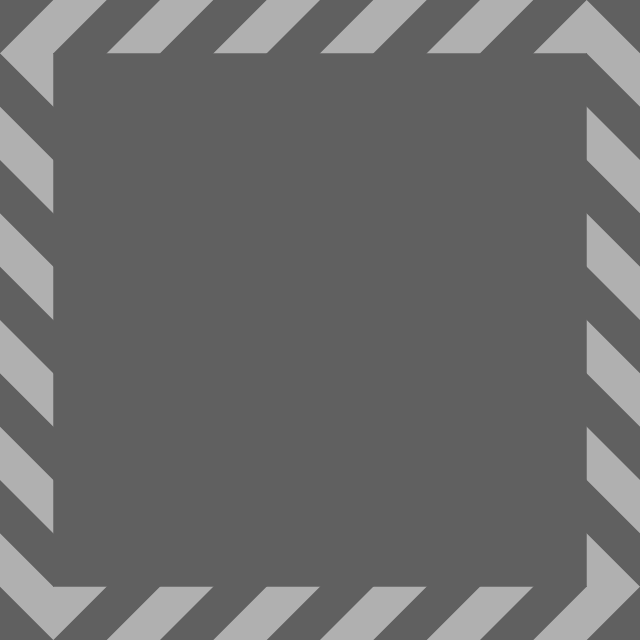
Reproduce this pattern procedurally as a Shadertoy shader.

```glsl
// A flat grey panel framed by diagonal hazard stripes.
// One striped side is defined on a 12-unit grid and turned four times
// in a pinwheel, so the stripes bend into chevrons at the corners.

const float GRID = 12.0;

// Coverage of the left side: one unit wide, y pointing down.
float stripedSide(vec2 p, float pixel) {
    float strip = smoothstep(0.5, -0.5, (p.x - 1.0) / pixel);
    float belowCorner = step(1.0, p.y);

    // Distance from the nearest stripe centre line, across the diagonal
    float fromCentre = abs(mod(p.y - p.x + 0.5, 2.0) - 1.0);
    float edge = (fromCentre - 0.5) * 0.7071;
    float stripe = smoothstep(0.6, -0.6, edge / pixel);

    return strip * belowCorner * stripe;
}

void mainImage(out vec4 fragColor, in vec2 fragCoord) {
    vec2 uv = fragCoord / iResolution.xy;
    vec2 p = GRID * vec2(uv.x, 1.0 - uv.y);
    float pixel = GRID / min(iResolution.x, iResolution.y);

    // Turn the grid a quarter at a time to lay all four sides
    float frame = 0.0;
    for (int side = 0; side < 4; side++) {
        frame = max(frame, stripedSide(p, pixel));
        p = vec2(GRID - p.y, p.x);
    }

    vec3 panelGrey = vec3(0.376);
    vec3 stripeGrey = vec3(0.69);
    fragColor = vec4(mix(panelGrey, stripeGrey, frame), 1.0);
}
```
